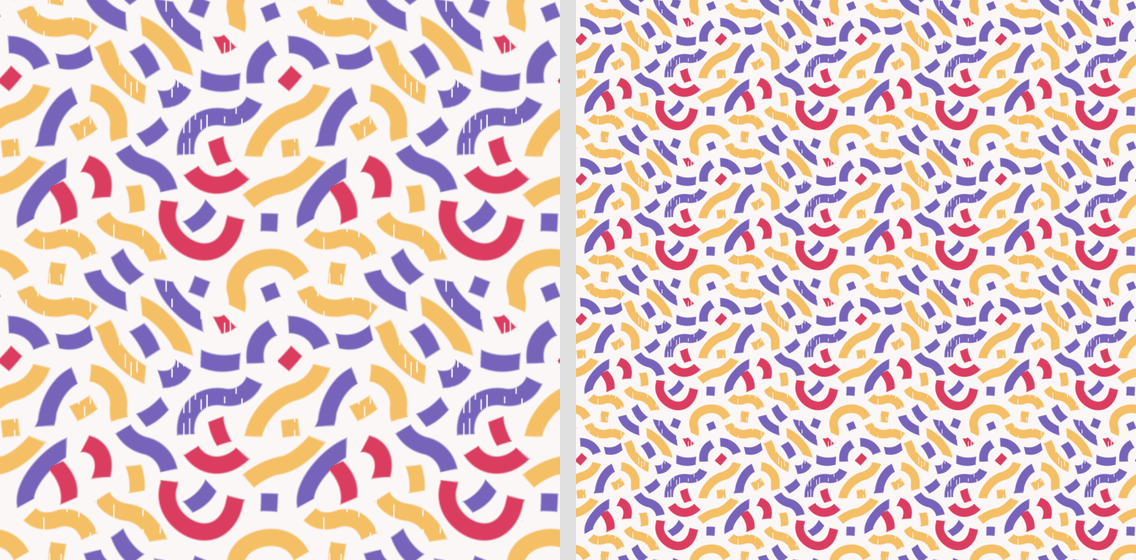
Left: one tile. Right: repeated 2 by 2.
Reproduce this pattern procedurally as a three.js fragment shader.

```glsl
varying vec2 vUv;

#define REPEATS 2.0
#define CELLS 4.0
#define STROKE 0.245
#define SOFT 0.02
#define WARP 0.2
#define CUT_CHANCE 0.4
#define WORN_CHANCE 0.25
#define PAPER vec3(0.985, 0.97, 0.97)
#define PURPLE vec3(0.47, 0.39, 0.73)
#define RED vec3(0.86, 0.24, 0.38)
#define YELLOW vec3(0.96, 0.75, 0.40)

const float TAU = 6.2831853;

float hash(vec2 p, float seed) {
  vec3 q = fract(p.xyx * vec3(0.1031, 0.1130, 0.0973) * 7.0 + seed * 0.137);
  q += dot(q, q.yzx + 33.33);
  return fract((q.x + q.y) * q.z);
}

// Hash on the cell grid, wrapping once per repeat
float cellHash(vec2 p, float seed) {
  return hash(mod(p, CELLS), seed);
}

// Which diagonal pair of corners the two arcs of a cell curl around
float flip(vec2 cell) {
  return cellHash(cell, 1.0) < 0.5 ? -1.0 : 1.0;
}

bool isCut(vec2 edge) {
  return cellHash(edge, 2.0) < CUT_CHANCE;
}

// A stroke is named by its side edge, or by its own half if cut there
vec2 strokeId(vec2 cell, float side) {
  return cell + vec2(isCut(cell + vec2(side, 0.0)) ? 0.5 * side : side, 0.0);
}

vec3 inkColor(vec2 id) {
  float pick = cellHash(id, 3.0);
  return pick < 0.41 ? PURPLE : pick < 0.73 ? RED : YELLOW;
}

// Signed distance to the winding strokes; id receives the owning stroke
float strokes(vec2 p, vec2 bend, out vec2 id) {
  vec2 cell = floor(p);
  vec2 f = p - cell - 0.5;
  float turn = flip(cell);
  float side = f.x + turn * f.y < 0.0 ? -0.5 : 0.5;
  vec2 corner = side * vec2(1.0, turn);
  vec2 ray = f - corner;
  vec2 normal = ray / max(length(ray), 0.001);
  float across = abs(length(ray) - 0.5) / length(normal + bend.yx * normal.yx);

  // Lengths along the arc from its side edge and from its level edge
  float along = 0.5 * atan(abs(ray.x), abs(ray.y));
  float rest = TAU / 8.0 - along;

  // Every level crossing has a gap, slid along the path
  vec2 crossing = cell + vec2(0.0, corner.y);
  float up = corner.y < 0.0 ? 1.0 : -1.0;
  float past = rest - up * 0.7 * (cellHash(crossing, 4.0) - 0.5);
  float gap = mix(0.08, 0.15, cellHash(crossing, 5.0));
  float d = max(across - 0.5 * STROKE, gap - abs(past));

  vec2 sideEdge = cell + vec2(side, 0.0);
  if (isCut(sideEdge)) d = max(d, mix(0.08, 0.13, cellHash(sideEdge, 6.0)) - along);

  vec2 next = cell + vec2(0.0, 2.0 * corner.y);
  id = past > 0.0 ? strokeId(cell, side) : strokeId(next, -corner.y * flip(next));
  return d;
}

// Short curved pieces in the clearings around the grid corners
float dashes(vec2 p, vec2 bend, out vec2 id) {
  vec2 node = floor(p + 0.5);
  vec2 g = p - node;
  g -= bend * g.yx;
  float angle = TAU * cellHash(node, 7.0);
  float c = cos(angle), s = sin(angle);
  g = vec2(c * g.x - s * g.y, s * g.x + c * g.y);
  float size = cellHash(node, 8.0);
  g.y += 0.9 * size * (g.x * g.x - 0.03);
  vec2 q = abs(g) - vec2(mix(0.10, 0.27, size), 0.47 * STROKE);
  id = node + vec2(0.125);
  return length(max(q, 0.0)) + min(max(q.x, q.y), 0.0);
}

// Thin upright scratches of varied length
float scratches(vec2 tile) {
  vec2 q = fract(tile) * vec2(48.0, 12.0);
  float column = floor(q.x);
  float y = mod(q.y + 12.0 * hash(vec2(column, 0.0), 9.0), 12.0);
  vec2 spot = vec2(column, floor(y));
  float reach = mix(0.15, 0.45, hash(spot, 10.0));
  float x = abs(fract(q.x) - 0.5);
  float line = 1.0 - smoothstep(0.06, 0.24, x);
  float ends = 1.0 - smoothstep(reach - 0.08, reach, abs(fract(y) - 0.5));
  return line * ends * step(hash(spot, 11.0), 0.38);
}

void main() {
  vec2 tile = vUv * REPEATS;
  vec2 p = tile * CELLS;

  // Periodic bend that loosens the grid, with its slope
  float k = TAU / CELLS;
  vec2 phase = k * p.yx + vec2(1.0, 2.3);
  vec2 bend = WARP * k * cos(phase);
  p += WARP * sin(phase);

  vec2 id, dashId;
  float d = strokes(p, bend, id);
  float dash = dashes(p, bend, dashId);
  if (dash < d) { d = dash; id = dashId; }

  float ink = 1.0 - smoothstep(-SOFT, SOFT, d);
  if (cellHash(id, 12.0) < WORN_CHANCE) ink *= 1.0 - 0.8 * scratches(tile);
  gl_FragColor = vec4(mix(PAPER, inkColor(id), ink), 1.0);
}
```
